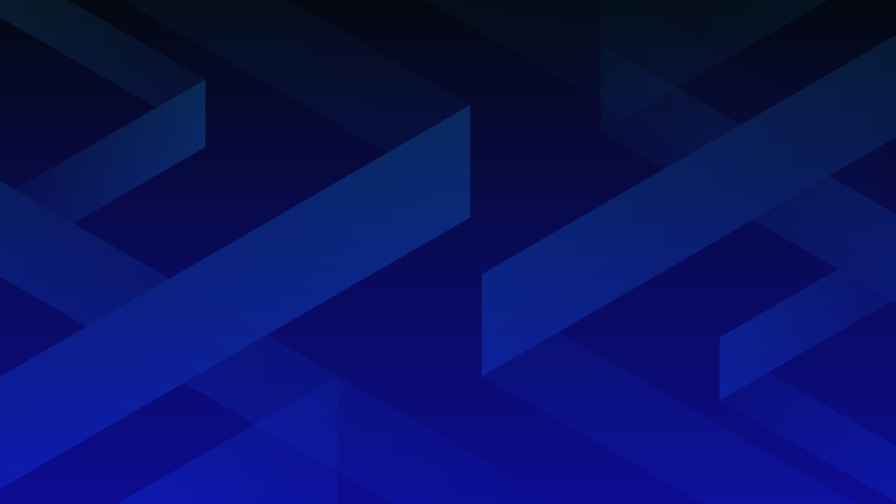
Give the GLSL for this background, as a Shadertoy shader.

```glsl
const float SLOPE = 0.57735;   // tan(30 degrees)
const float RISE = 1.0;
const float FALL = -1.0;

// Blend three colours placed at heights 0, 0.5 and 1
vec3 ramp(vec3 low, vec3 middle, vec3 high, float h) {
    return h < 0.5 ? mix(low, middle, h * 2.0) : mix(middle, high, h * 2.0 - 1.0);
}

vec3 backdrop(float h) {
    return ramp(vec3(0.048, 0.048, 0.57), vec3(0.034, 0.040, 0.34),
                vec3(0.014, 0.032, 0.065), h);
}

vec3 stripLight(float h) {
    return ramp(vec3(0.060, 0.140, 0.80), vec3(0.045, 0.180, 0.55),
                vec3(0.040, 0.200, 0.30), h);
}

// Smooth coverage of the interval [lo, hi]
float interval(float v, float lo, float hi, float aa) {
    return smoothstep(-aa, aa, v - lo) * smoothstep(-aa, aa, hi - v);
}

// Slanted strip with upright ends; top is its upper edge at x = 0.
// glow holds the light at both ends, cover hides what lies below.
vec3 strip(vec3 base, vec2 p, float dir, float top, float thickness,
           vec2 span, vec2 glow, float cover) {
    float aa = 0.75 / iResolution.y;
    float offset = p.y - dir * SLOPE * p.x;
    float mask = interval(offset, top - thickness, top, aa)
               * interval(p.x, span.x, span.y, aa);
    float along = clamp((p.x - span.x) / (span.y - span.x), 0.0, 1.0);
    vec3 below = mix(base, backdrop(p.y), cover);
    vec3 lit = mix(below, stripLight(p.y), mix(glow.x, glow.y, along));
    return mix(base, lit, mask);
}

void mainImage(out vec4 fragColor, in vec2 fragCoord) {
    vec2 p = fragCoord / iResolution.y;
    vec3 col = backdrop(p.y);

    // Left side, back to front
    col = strip(col, p, FALL, 1.331, 0.191, vec2(0.20, 0.933), vec2(0.16, 0.13), 0.0);
    col = strip(col, p, FALL, 1.078, 0.1125, vec2(-0.1, 0.4075), vec2(0.50, 0.18), 0.0);
    col = strip(col, p, RISE, 0.607, 0.134, vec2(0.0, 0.4075), vec2(0.12, 0.80), 1.0);
    col = strip(col, p, FALL, 0.641, 0.190, vec2(-0.1, 1.14), vec2(0.52, 0.04), 1.0);
    col = strip(col, p, RISE, -0.134, 1.0, vec2(0.15, 0.669), vec2(0.60, 0.24), 0.0);
    col = strip(col, p, RISE, 0.253, 0.223, vec2(-0.1, 0.933), vec2(0.55, 0.82), 1.0);

    // Right side, back to front
    col = strip(col, p, FALL, 0.981, 0.175, vec2(0.956, 1.70), vec2(0.18, 0.20), 0.0);
    col = strip(col, p, FALL, 1.141, 0.111, vec2(1.428, 1.90), vec2(0.12, 0.45), 0.0);
    col = strip(col, p, RISE, -0.494, 0.125, vec2(1.428, 1.90), vec2(0.68, 0.12), 1.0);
    col = strip(col, p, FALL, 1.601, 0.175, vec2(1.192, 1.90), vec2(0.10, 0.50), 1.0);
    col = strip(col, p, FALL, 1.721, 0.234, vec2(0.80, 1.75), vec2(0.12, 0.03), 0.0);
    col = strip(col, p, RISE, 1.051, 1.0, vec2(1.192, 1.90), vec2(0.10, 0.32), 0.0);
    col = strip(col, p, RISE, -0.096, 0.2025, vec2(0.956, 1.90), vec2(0.72, 0.38), 1.0);

    fragColor = vec4(col, 1.0);
}
```
